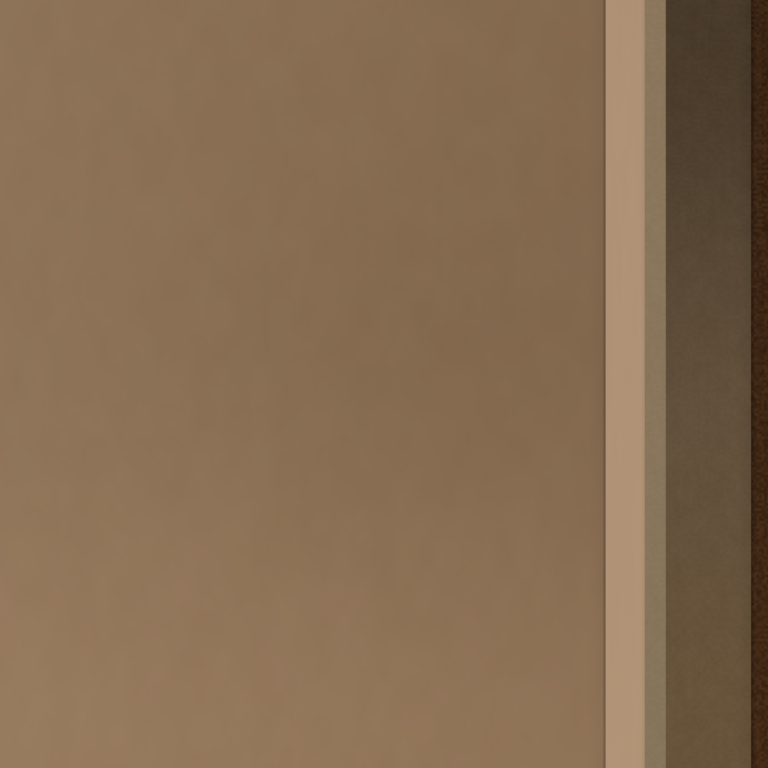
Write a WebGL 1 fragment shader that draws this texture.

```glsl
precision highp float;
// Warm tan wall beside a pale vertical trim, a shaded panel and a dark grainy edge.
uniform vec2 u_resolution;

#define TRIM_LEFT 0.7885
#define TRIM_RIGHT 0.8395
#define BEVEL_RIGHT 0.867
#define PANEL_RIGHT 0.978
#define EDGE_SOFTNESS 0.0012
#define MOTTLE_AMOUNT 0.018
#define GRAIN_AMOUNT 0.016
#define GRAIN_SCALE 300.0

float hash(vec2 p) {
  return fract(sin(dot(p, vec2(127.1, 311.7))) * 43758.5453);
}

float valueNoise(vec2 p) {
  vec2 cell = floor(p);
  vec2 f = fract(p);
  f = f * f * (3.0 - 2.0 * f);
  float low = mix(hash(cell), hash(cell + vec2(1.0, 0.0)), f.x);
  float high = mix(hash(cell + vec2(0.0, 1.0)), hash(cell + 1.0), f.x);
  return mix(low, high, f.y);
}

float fbm(vec2 p) {
  float sum = 0.0;
  float weight = 0.5;
  for (int i = 0; i < 4; i++) {
    sum += weight * (valueNoise(p) - 0.5);
    p = p * 2.1 + 17.3;
    weight *= 0.5;
  }
  return sum;
}

float stepAt(float edge, float x) {
  return smoothstep(edge - EDGE_SOFTNESS, edge + EDGE_SOFTNESS, x);
}

vec3 wallColor(vec2 uv) {
  // Light falls from the lower left
  float across = clamp(uv.x / TRIM_LEFT, 0.0, 1.0);
  vec3 top = mix(vec3(0.555, 0.450, 0.345), vec3(0.515, 0.412, 0.308), across);
  vec3 bottom = mix(vec3(0.595, 0.485, 0.375), vec3(0.560, 0.450, 0.342), across);
  vec3 color = mix(bottom, top, smoothstep(0.0, 0.6, uv.y));

  // Broad dim area right of the middle
  vec2 offset = (uv - vec2(0.56, 0.54)) / vec2(0.28, 0.32);
  color -= 0.012 * exp(-dot(offset, offset));

  // Soft blotches stretched vertically
  color += MOTTLE_AMOUNT * fbm(uv * vec2(38.0, 22.0));
  color += vec3(0.4, -0.2, 0.2) * MOTTLE_AMOUNT * fbm(uv * vec2(26.0, 18.0) + 41.0);

  // Contact shadow against the trim
  color *= 1.0 - 0.03 * smoothstep(TRIM_LEFT - 0.025, TRIM_LEFT, uv.x);
  return color * (1.0 - 0.22 * smoothstep(TRIM_LEFT - 0.005, TRIM_LEFT, uv.x));
}

void main() {
  vec2 uv = gl_FragCoord.xy / u_resolution;
  float grain = valueNoise(uv * GRAIN_SCALE) - 0.5;
  float blotch = fbm(uv * vec2(70.0, 50.0));

  // Vertical bands from left to right
  vec3 trim = mix(vec3(0.695, 0.580, 0.465), vec3(0.685, 0.570, 0.460), uv.y);
  trim += 0.012 * fbm(uv * vec2(150.0, 12.0));
  trim *= 1.0 - 0.04 * smoothstep(TRIM_RIGHT - 0.006, TRIM_RIGHT, uv.x);

  vec3 bevel = mix(vec3(0.525, 0.455, 0.355), vec3(0.545, 0.465, 0.360), uv.y);
  bevel += GRAIN_AMOUNT * (grain + blotch);

  vec3 panel = mix(vec3(0.405, 0.325, 0.230), vec3(0.385, 0.315, 0.235),
                   smoothstep(0.1, 0.5, uv.y));
  panel = mix(panel, vec3(0.285, 0.228, 0.165), smoothstep(0.4, 1.0, uv.y));
  panel += GRAIN_AMOUNT * (grain + 1.5 * blotch);
  panel *= 1.0 - 0.05 * smoothstep(PANEL_RIGHT - 0.02, PANEL_RIGHT, uv.x);

  vec3 edge = mix(vec3(0.260, 0.160, 0.085), vec3(0.225, 0.140, 0.075), uv.y);
  edge += vec3(1.0, 0.8, 0.6) * GRAIN_AMOUNT * 5.0 * grain;
  edge *= 0.75 + 0.25 * smoothstep(PANEL_RIGHT, PANEL_RIGHT + 0.006, uv.x);

  vec3 color = wallColor(uv);
  color = mix(color, trim, stepAt(TRIM_LEFT, uv.x));
  color = mix(color, bevel, stepAt(TRIM_RIGHT, uv.x));
  color = mix(color, panel, stepAt(BEVEL_RIGHT, uv.x));
  color = mix(color, edge, stepAt(PANEL_RIGHT, uv.x));
  gl_FragColor = vec4(color, 1.0);
}
```
